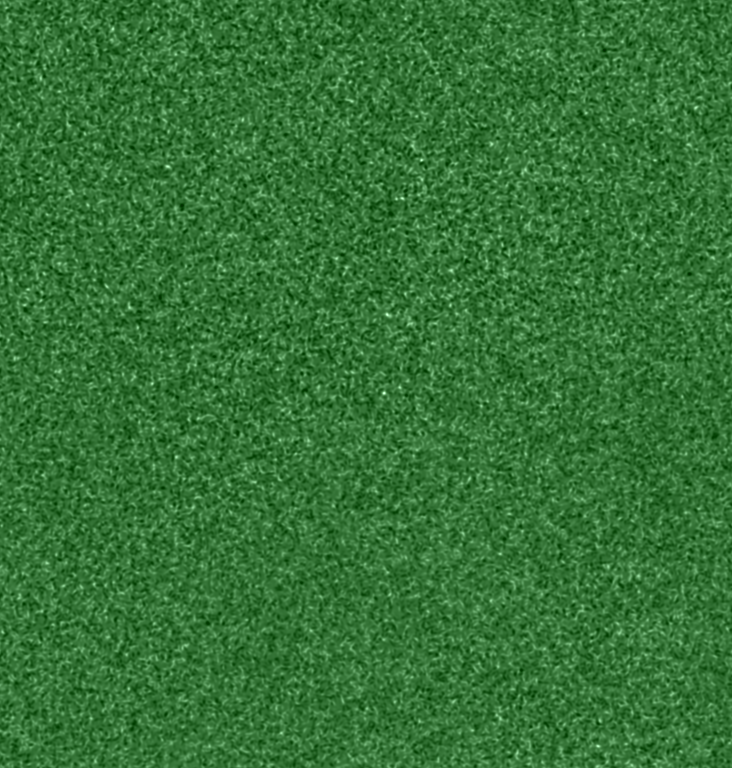
Write a Shadertoy shader that draws this texture.

```glsl
// Short green turf: dense fine blades in mixed directions with faint broad patches.

const vec3  TURF_GREEN     = vec3(0.205, 0.452, 0.212);
const vec3  TONE_TINT      = vec3(0.98, 1.01, 1.02);  // colour shift per unit of tone
const float BLADE_ROWS     = 244.0;  // blade cells per canvas height
const float BLADE_WIDTH    = 0.42;   // in cells
const float BLADE_LENGTH   = 0.70;   // in cells
const float BLADE_EDGE     = 0.50;   // strength of the contrasting rim
const float BLADE_CONTRAST = 0.172;
const float PATCH_CONTRAST = 0.013;
const float HIGHLIGHT_SKEW = 0.8;
const float TONE_VARIANCE  = 0.0056;
const float PI             = 3.14159;

// Four random values in 0..1 for a cell
vec4 hash4(vec2 cell) {
    vec4 p = fract(cell.xyxy * vec4(0.1031, 0.1030, 0.0973, 0.1099));
    p += dot(p, p.wzxy + 33.33);
    return fract((p.xxyz + p.yzzw) * p.zywx);
}

// Cellular noise: each cell holds one light or dark blade at a random angle
float bladeField(vec2 p) {
    vec2 home = floor(p);
    float sum = 0.0;
    for (int y = -2; y <= 2; y++) {
        for (int x = -2; x <= 2; x++) {
            vec2 cell = home + vec2(x, y);
            vec4 rnd = hash4(cell + 17.0);
            vec2 d = p - cell - rnd.xy;
            float angle = rnd.z * PI;
            vec2 along = vec2(cos(angle), sin(angle));
            vec2 local = vec2(dot(d, along), dot(d, vec2(-along.y, along.x)));
            local /= vec2(BLADE_LENGTH, BLADE_WIDTH);
            float q = 0.5 * dot(local, local);
            sum += (2.0 * rnd.w - 1.0) * exp(-q) * (1.0 - BLADE_EDGE * q);
        }
    }
    return sum;
}

// Layered, rotated sines: slow uneven patches, roughly -1..1
float patches(vec2 p) {
    float sum = 0.0;
    float weight = 0.6;
    for (int i = 0; i < 4; i++) {
        sum += weight * sin(p.x + 1.7 * sin(0.8 * p.y)) * sin(p.y + 1.3 * sin(0.9 * p.x));
        p = mat2(1.2, 1.3, -1.3, 1.2) * p + 2.3;
        weight *= 0.75;
    }
    return sum;
}

void mainImage(out vec4 fragColor, in vec2 fragCoord) {
    vec2 uv = fragCoord / iResolution.y;

    // Blades stand out a little more in the upper part and in some patches
    float contrast = mix(0.92, 1.06, smoothstep(0.25, 0.7, uv.y));
    contrast += 0.10 * patches(uv * 5.0 + 9.0);

    float tone = BLADE_CONTRAST * contrast * bladeField(uv * BLADE_ROWS);
    tone += PATCH_CONTRAST * patches(uv * 9.0);
    tone += HIGHLIGHT_SKEW * (tone * tone - TONE_VARIANCE);

    vec3 color = TURF_GREEN + tone * TONE_TINT;
    fragColor = vec4(clamp(color, 0.0, 1.0), 1.0);
}
```
